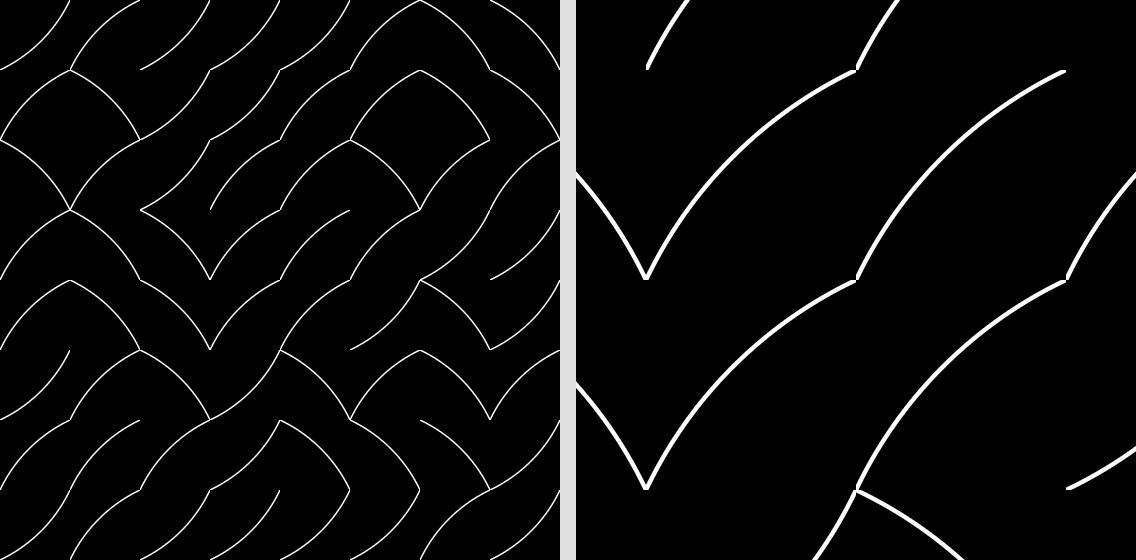
Left, the full canvas; right, a detail of the centre.
Reproduce this pattern procedurally as a Shadertoy shader.

```glsl
const float CELLS = 8.0;           // repeats across and down
const float LINE_WIDTH = 0.021;    // in cells
const float CENTRE_OFFSET = 1.9;   // arc centre along the cell's other diagonal
const float RISING_CHANCE = 0.64;  // share of arcs that climb to the right
const float UPWARD_CHANCE = 0.61;  // share of arcs that bow upward
const vec3 BACKGROUND = vec3(0.0);
const vec3 LINE_COLOUR = vec3(1.0);

float hash(vec2 p) {
    return fract(sin(dot(p, vec2(127.1, 311.7))) * 43758.5453);
}

// Distance to a shallow arc from (0,0) to (1,1), bowed to the upper left
float arcDistance(vec2 p) {
    vec2 centre = vec2(CENTRE_OFFSET, 1.0 - CENTRE_OFFSET);
    return abs(length(p - centre) - length(centre));
}

void mainImage(out vec4 fragColor, in vec2 fragCoord) {
    float pixel = CELLS / iResolution.y;
    vec2 grid = fragCoord * pixel;
    vec2 cell = floor(grid);
    vec2 p = fract(grid);

    // Random choice of bow, then of diagonal
    if (hash(cell + 37.0) > UPWARD_CHANCE) p = p.yx;
    if (hash(cell) > RISING_CHANCE) p.x = 1.0 - p.x;

    // Antialiased stroke
    float edge = arcDistance(p) - 0.5 * LINE_WIDTH;
    float stroke = clamp(0.5 - edge / pixel, 0.0, 1.0);
    fragColor = vec4(mix(BACKGROUND, LINE_COLOUR, stroke), 1.0);
}
```
